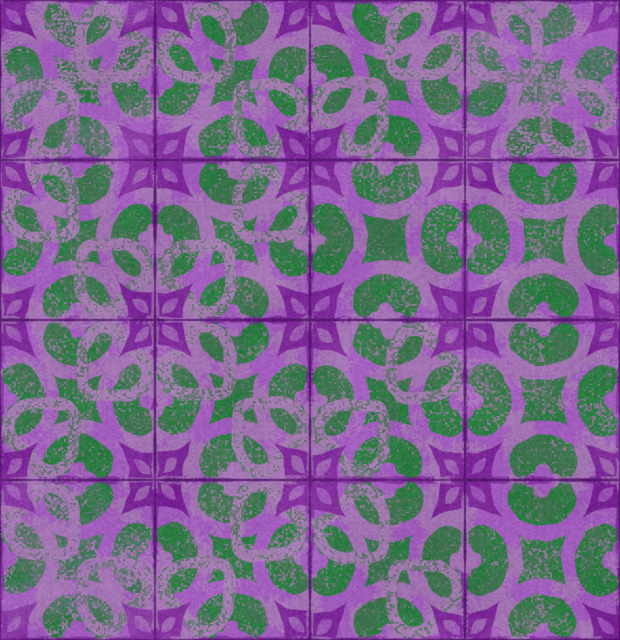
Reproduce this pattern procedurally as a Shadertoy shader.

```glsl
// Four by four worn cement tiles: lilac arcs and looped ribbons on green, dark purple corner stars.
// Each tile is folded into one quadrant for its ornament; ribbon loops flip diagonal in a checkerboard.
// Value noise warps the edges, while fine soft grains rub the paint away.

float hash(vec2 p) {
    return fract(sin(dot(p, vec2(127.1, 311.7))) * 43758.5453);
}

float noise(vec2 p) {
    vec2 i = floor(p), f = fract(p);
    f = f * f * (3.0 - 2.0 * f);
    return mix(mix(hash(i), hash(i + vec2(1, 0)), f.x),
               mix(hash(i + vec2(0, 1)), hash(i + vec2(1, 1)), f.x), f.y);
}

float fbm(vec2 p) {
    float sum = 0.0, amp = 0.5;
    for (int i = 0; i < 4; i++) {
        sum += amp * noise(p);
        p = p * 2.03 + 17.0;
        amp *= 0.5;
    }
    return sum / 0.94;
}

float ellipse(vec2 p, vec2 r) {
    float k = length(p / r);
    return k * (k - 1.0) / max(length(p / (r * r)), 0.001);
}

float smoothMax(float a, float b, float k) {
    float h = max(k - abs(a - b), 0.0) / k;
    return max(a, b) + h * h * k * 0.25;
}

// Ribbon outline: rounded square, sharper at the tile centre, dented at the tile corner
float ribbonLoop(vec2 p) {
    vec2 b = p - 0.24;
    float r = max(b.x, b.y) < 0.0 ? 0.09 : 0.18;
    vec2 e = abs(b) - 0.215 + r;
    float box = length(max(e, 0.0)) + min(max(e.x, e.y), 0.0) - r;
    return abs(smoothMax(box, 0.25 - length(p - 0.5), 0.08)) - 0.037;
}

float fill(float d) {
    float w = 4.0 / iResolution.y;
    return smoothstep(w, -w, d);
}

// Soft-edged speckle covering roughly the given share
float speckle(float grain, float share) {
    return smoothstep(-0.1, 0.1, share - grain) * step(0.01, share);
}

void mainImage(out vec4 fragColor, in vec2 fragCoord) {
    vec2 uv = fragCoord / iResolution.xy * 4.0;
    vec2 id = floor(uv);
    vec2 cell = uv - id - 0.5;

    // Hand-printed wobble and small shifts between tiles
    vec2 p = cell + 0.022 * (vec2(noise(uv * 13.0), noise(uv * 13.0 + 40.0)) - 0.5);
    p += 0.02 * (vec2(hash(id + 3.0), hash(id + 8.0)) - 0.5);
    vec2 q = abs(p);

    // Wear: overpainted tiles at the right, hazy ones at three outer corners
    float overpaint = max(step(2.5, id.x) * step(id.y, 2.5),
                          step(1.5, id.x) * step(1.5, id.y) * step(id.x + id.y, 4.5));
    float haze = step(2.5, abs(id.x - 1.5) + abs(id.y - 1.5)) * (1.0 - overpaint);
    float blotch = fbm(uv * 3.5 + 5.0);
    float grain = smoothstep(0.08, 0.92, noise(uv * 74.0));
    float fine = smoothstep(0.1, 0.9, noise(uv * 83.0 + 31.0));

    // Pigments
    float tone = smoothstep(0.4, 0.6, fbm(uv * 6.0) + 0.1 * (fine - 0.5));
    vec3 paleLilac = vec3(0.64, 0.48, 0.69);
    vec3 lilac = mix(vec3(0.63, 0.36, 0.74), paleLilac, tone * 0.75);
    vec3 purple = mix(vec3(0.46, 0.12, 0.58), vec3(0.53, 0.21, 0.63), blotch);
    vec3 green = mix(vec3(0.17, 0.49, 0.26), vec3(0.27, 0.45, 0.33), tone * 0.75);
    vec3 grey = mix(vec3(0.38, 0.46, 0.43), vec3(0.53, 0.46, 0.57), fine);

    // Green field with rubbed patches
    vec3 col = mix(green, grey, speckle(grain, 0.06 + 0.22 * smoothstep(0.45, 0.7, blotch)));
    float rub = haze * smoothstep(0.4, 0.66, fbm(uv * 5.0 + 9.0));
    col = mix(col, mix(grey, paleLilac, fine * 0.7), speckle(grain, 0.7 * rub));

    // Arcs curling in at the edge midpoints, and the spandrels they leave at the corners
    float across = ellipse(q - vec2(0, 0.385), vec2(0.27, 0.215));
    float upright = ellipse(q - vec2(0.385, 0), vec2(0.215, 0.27));
    float arcs = min(abs(across), abs(upright)) - 0.047;
    float spandrel = max(-min(across, upright), 0.5 - q.x - q.y);
    float ornament = min(arcs, spandrel);

    // Concave diamond on each edge midpoint
    vec2 a = vec2(min(q.x, q.y), 0.5 - max(q.x, q.y));
    float diamond = a.x + a.y - 0.12 + 0.012 * cos(50.0 * (a.x - a.y));
    ornament = min(ornament, diamond * 0.71);
    col = mix(col, lilac, fill(ornament));

    // Ribbon loops, mirrored on alternate tiles
    float flip = mod(id.x + id.y, 2.0) < 0.5 ? -1.0 : 1.0;
    vec2 m = vec2(p.x * flip, p.y);
    float ribbon = min(ribbonLoop(m), ribbonLoop(-m));
    float bare = 0.12 + 0.45 * smoothstep(0.4, 0.65, fbm(uv * 4.0 + 23.0));
    vec3 ribbonColor = mix(paleLilac, mix(grey, green, 0.5 * step(0.75, fine)), speckle(grain, bare));
    vec3 painted = mix(green, grey, speckle(grain, 0.5 * smoothstep(0.3, 0.6, blotch)));
    col = mix(col, mix(ribbonColor, painted, overpaint), fill(ribbon) * mix(1.0, 1.0 - fill(arcs), overpaint));

    // Scalloped corner star with a petal on its diagonal
    vec2 c = 0.5 - q;
    float inner = min(c.x, c.y);
    float star = max(c.x, c.y) - 0.168 - 1.2 * inner * inner;
    col = mix(col, purple, fill(star));
    float u = (c.x + c.y) * 0.707 - 0.125;
    float petal = abs(c.x - c.y) * 0.707 - 0.034 * (1.0 - u * u / 0.0049);
    col = mix(col, lilac, 0.8 * fill(petal));

    // Lilac film, rubbed tile rims and dark joints
    col = mix(col, lilac, haze * 0.22 * smoothstep(0.4, 0.6, blotch));
    float rim = 0.5 - max(abs(cell.x), abs(cell.y));
    col = mix(col, mix(purple, lilac, tone), 0.75 * fill(rim - 0.01 - 0.022 * noise(uv * 14.0)));
    col = mix(col, vec3(0.33, 0.09, 0.43), 0.9 * fill(rim - 0.004 - 0.007 * noise(uv * 9.0)));
    col += 0.04 * (fine - 0.5) + 0.06 * (blotch - 0.5);
    fragColor = vec4(clamp(col, 0.0, 1.0), 1.0);
}
```
